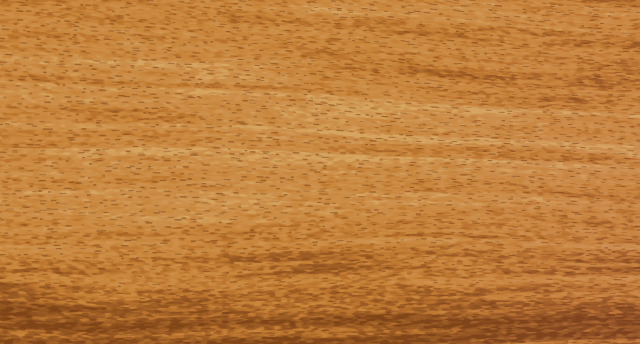
A WebGL 1 fragment shader for this texture:

```glsl
precision highp float;
// A varnished beech board: growth rings run along a gently fanning grain,
// overlaid with stretched cellular noise for streaks and flecks, and
// scattered with short dark pores. A soft shade falls toward the lower edge.
uniform vec2 u_resolution;

const vec3 PORE_BROWN  = vec3(0.50, 0.27, 0.09);
const vec3 SHADE_BROWN = vec3(0.61, 0.36, 0.14);
const vec3 DEEP_ORANGE = vec3(0.74, 0.46, 0.18);
const vec3 HONEY       = vec3(0.79, 0.53, 0.24);
const vec3 TAN         = vec3(0.80, 0.56, 0.29);
const vec3 CREAM       = vec3(0.84, 0.65, 0.38);

float hash(vec2 p) {
  return fract(sin(dot(p, vec2(127.1, 311.7))) * 4375.85);
}

vec2 hash2(vec2 p) {
  return vec2(hash(p), hash(p + 41.3));
}

// Smooth cellular noise: random cell tones blended by distance, 0 to 1.
float cellTone(vec2 p, float seed) {
  vec2 cell = floor(p);
  float total = 0.0;
  float weights = 0.0;
  for (int j = -1; j <= 1; j++) {
    for (int i = -1; i <= 1; i++) {
      vec2 id = cell + vec2(float(i), float(j));
      vec2 d = id + hash2(id + seed) - p;
      float w = exp(-6.0 * dot(d, d));
      total += w * hash(id + seed + 17.9);
      weights += w;
    }
  }
  return total / weights;
}

// Coverage of thin lens-shaped pores scattered one to a cell.
float pores(vec2 p, vec2 size, float share, float pixel) {
  vec2 cell = floor(p / size);
  float cover = 0.0;
  for (int j = -1; j <= 1; j++) {
    for (int i = -1; i <= 1; i++) {
      vec2 id = cell + vec2(float(i), float(j));
      vec2 d = p - (id + hash2(id)) * size;
      float pick = hash(id + 73.7);
      float halfLength = size.x * mix(0.16, 0.46, hash(id + 9.2));
      float taper = 1.0 - smoothstep(0.45, 1.0, abs(d.x) / halfLength);
      float thick = 0.0018 * taper;
      float body = 1.0 - smoothstep(thick - 0.5 * pixel, thick + 0.7 * pixel, abs(d.y));
      float strength = step(pick, share) * mix(0.4, 1.0, hash(id + 5.1));
      cover = max(cover, body * taper * strength);
    }
  }
  return cover;
}

// Height across the grain: falling to the right above, level below.
float grainHeight(vec2 p) {
  float fan = p.x * 0.10 * (p.y - 0.18);
  float sway = 0.010 * sin(p.x * 2.6 + p.y * 4.0) + 0.004 * sin(p.x * 6.1 - p.y * 9.0);
  return p.y + fan + sway;
}

// Uneven rings: a crisp pale upper edge fading downward to orange.
float growthRings(float v) {
  float phase = v * 10.0 + 0.5 * sin(v * 9.0 + 1.0) + 0.2 * sin(v * 23.0);
  float f = fract(phase);
  float fade = f * f * (1.0 - smoothstep(0.90, 1.0, f));
  return fade * mix(0.35, 1.0, hash(vec2(floor(phase), 3.0)));
}

vec3 woodColor(float tone) {
  vec3 c = mix(PORE_BROWN, SHADE_BROWN, smoothstep(-0.25, 0.08, tone));
  c = mix(c, DEEP_ORANGE, smoothstep(0.05, 0.32, tone));
  c = mix(c, HONEY, smoothstep(0.28, 0.52, tone));
  c = mix(c, TAN, smoothstep(0.50, 0.74, tone));
  return mix(c, CREAM, smoothstep(0.72, 1.08, tone));
}

// Darkening toward the lower edge and the corners.
float edgeShade(vec2 uv) {
  vec2 q = uv - vec2(0.5, 0.58);
  float low = 1.0 - smoothstep(-0.08, 0.42, uv.y);
  return 0.48 * low + 0.45 * dot(q, q);
}

void main() {
  vec2 uv = gl_FragCoord.xy / u_resolution;
  vec2 p = gl_FragCoord.xy / u_resolution.y;
  float pixel = 1.0 / u_resolution.y;
  vec2 grain = vec2(p.x, grainHeight(p));

  // Layers from broad bands to fine flecks
  float broad = cellTone(grain / vec2(0.90, 0.065), 11.0) - 0.5;
  float streak = cellTone(grain / vec2(0.28, 0.014), 23.0) - 0.5;
  float fleck = cellTone(grain / vec2(0.019, 0.0060), 37.0) - 0.5;
  float ring = growthRings(grain.y + 0.006 * streak) - 0.2;

  float tone = 0.64 + 0.50 * ring + 0.38 * broad + 0.34 * streak + 0.52 * fleck;
  vec3 color = woodColor(tone - edgeShade(uv));

  // Pores, then a faint rosy cast at the lower right
  float pore = pores(grain, vec2(0.036, 0.0125), 0.65, pixel);
  color = mix(color, PORE_BROWN, 0.62 * pore);
  float rosy = smoothstep(0.55, 1.0, uv.x) * (1.0 - 0.6 * uv.y);
  color += rosy * vec3(0.0, -0.008, 0.030);

  gl_FragColor = vec4(color, 1.0);
}
```
